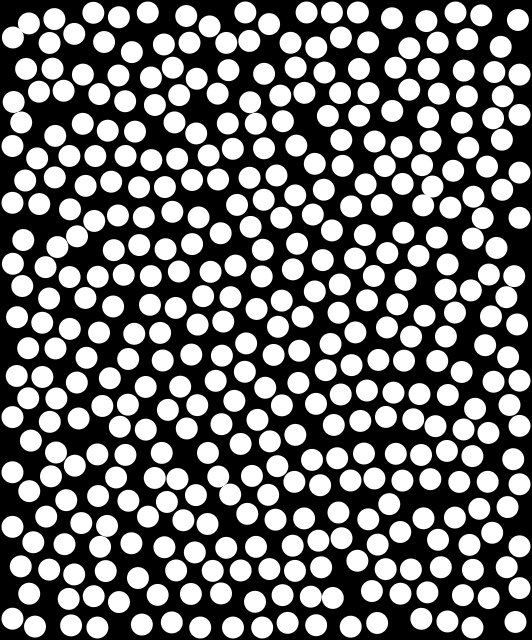
Write a Shadertoy shader that draws this pattern.

```glsl
const vec2 GRID = vec2(17.0, 24.0);    // columns and rows of discs
const float RADIUS = 0.0171;           // all lengths in canvas heights
const float MARGIN = 0.0195;           // closest a centre gets to the border
const float SEPARATION = 0.0405;       // spacing below which discs repel
const vec3 INK = vec3(0.0);
const vec3 DISC = vec3(1.0);

vec2 hash2(vec2 p) {
    vec3 q = fract(vec3(p.xyx) * vec3(0.1031, 0.1030, 0.0973));
    q += dot(q, q.yzx + 33.33);
    return fract((q.xx + q.yz) * q.zy);
}

// Rotation that fades with distance from the middle
vec2 swirl(vec2 p, vec2 size, float turn) {
    vec2 d = p - 0.5 * size;
    float a = turn * exp(-16.0 * dot(d, d));
    float c = cos(a), s = sin(a);
    return 0.5 * size + vec2(c * d.x - s * d.y, s * d.x + c * d.y);
}

bool insideGrid(vec2 cell) {
    return all(greaterThanEqual(cell, vec2(0.0))) && all(lessThan(cell, GRID));
}

vec2 keepInside(vec2 p, vec2 size) {
    return clamp(p, vec2(MARGIN), size - MARGIN);
}

// Staggered lattice point, swirled and jittered more toward the border
vec2 scatteredCentre(vec2 cell, vec2 size, float turn) {
    float stagger = mod(cell.y, 2.0) * 0.5 - 0.25;
    vec2 unit = (cell + 0.5 + vec2(stagger, 0.0)) / GRID;
    vec2 p = swirl(mix(vec2(0.006), size - 0.006, unit), size, turn);
    vec2 rnd = hash2(cell + 7.0);
    float looseness = mix(0.010, 0.017, smoothstep(0.15, 0.45, distance(p, 0.5 * size)));
    float angle = 6.2832 * rnd.x;
    p += looseness * sqrt(rnd.y) * vec2(cos(angle), sin(angle));
    return keepInside(p, size);
}

// Push a centre away from neighbours that crowd it
vec2 relaxedCentre(vec2 cell, vec2 p, vec2 size, float turn) {
    vec2 push = vec2(0.0);
    for (int j = -2; j <= 2; j++)
    for (int i = -2; i <= 2; i++) {
        vec2 other = cell + vec2(i, j);
        if ((i == 0 && j == 0) || !insideGrid(other)) continue;
        vec2 away = p - scatteredCentre(other, size, turn);
        float gap = max(length(away), 0.0001);
        push += 0.5 * max(SEPARATION - gap, 0.0) * away / gap;
    }
    return keepInside(p + push, size);
}

// Signed distance to the nearest disc
float discField(vec2 p, vec2 size, float turn) {
    vec2 home = floor(swirl(p, size, -turn) / size * GRID);
    float nearest = 1.0;
    for (int j = -2; j <= 2; j++)
    for (int i = -2; i <= 2; i++) {
        vec2 cell = home + vec2(i, j);
        if (!insideGrid(cell)) continue;
        vec2 centre = scatteredCentre(cell, size, turn);
        if (distance(p, centre) > 2.5 * RADIUS) continue;
        centre = relaxedCentre(cell, centre, size, turn);
        nearest = min(nearest, distance(p, centre) - RADIUS);
    }
    return nearest;
}

void mainImage(out vec4 fragColor, in vec2 fragCoord) {
    float pixel = 1.0 / iResolution.y;
    vec2 size = iResolution.xy * pixel;
    float d = discField(fragCoord * pixel, size, 0.4);
    float coverage = clamp(0.5 - d / pixel, 0.0, 1.0);
    fragColor = vec4(mix(INK, DISC, coverage), 1.0);
}
```
